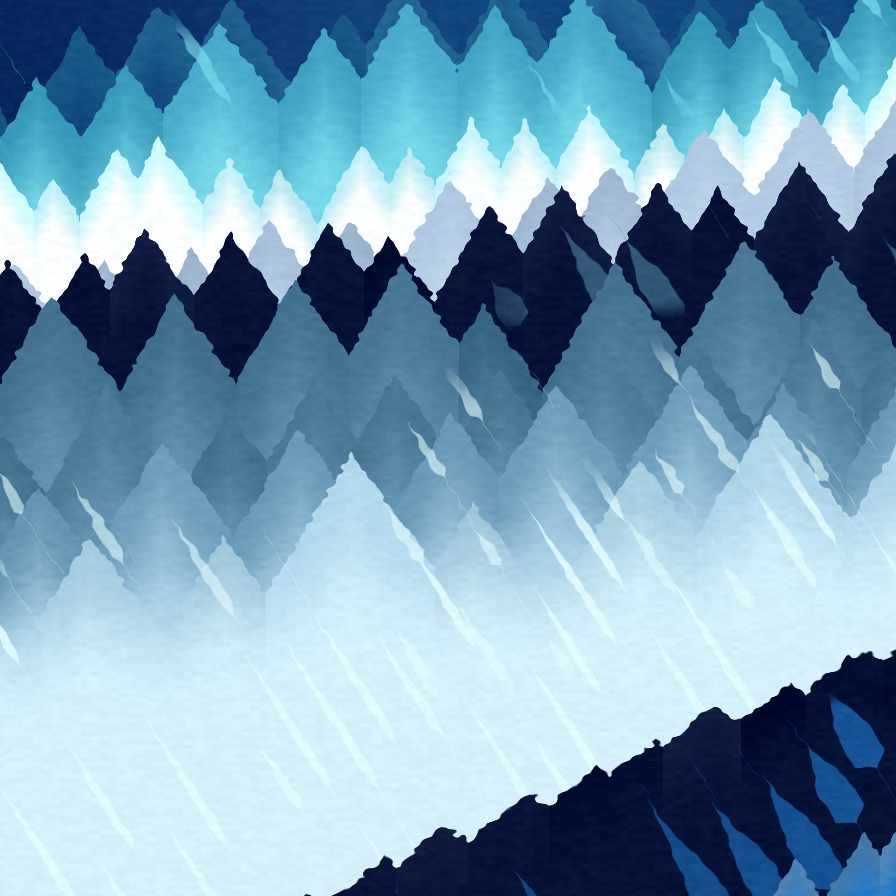
A WebGL 1 fragment shader for this background:

```glsl
precision highp float;
// Layered watercolour mountain ridges in ice blue, crossed by slanting brush streaks.
uniform vec2 u_resolution;

float hash(vec2 p) {
  return fract(sin(dot(p, vec2(127.1, 311.7))) * 43758.5453);
}

float noise(vec2 p) {
  vec2 cell = floor(p);
  vec2 f = fract(p);
  f = f * f * (3.0 - 2.0 * f);
  float low = mix(hash(cell), hash(cell + vec2(1.0, 0.0)), f.x);
  float high = mix(hash(cell + vec2(0.0, 1.0)), hash(cell + 1.0), f.x);
  return mix(low, high, f.y);
}

// Highest peak over x: returns its height and a random tone.
// line = height and tilt; shape = spacing, phase, steepness
vec2 ridge(float x, vec2 line, vec3 shape, float jitter, float seed) {
  vec2 best = vec2(-9.0, 0.0);
  float home = floor((x - shape.y) / shape.x + 0.5);
  for (int i = -2; i <= 2; i++) {
    float id = home + float(i);
    float tone = hash(vec2(id, seed)) - 0.5;
    float shift = hash(vec2(id, seed + 7.3)) - 0.5;
    float center = shape.y + (id + 0.4 * shift) * shape.x;
    float dx = x - center;
    float side = dx > 0.0 ? 0.9 : 1.1;
    float h = line.x + line.y * center + jitter * tone - shape.z * side * abs(dx);
    if (h > best.x) best = vec2(h, tone);
  }
  return best;
}

// Paints everything under a ridge, fading from crest to foot colour.
vec3 paintRidge(vec3 under, vec2 p, vec2 line, vec3 shape, float jitter,
                float seed, vec3 crest, vec3 foot, float fade) {
  vec2 peak = ridge(p.x, line, shape, jitter, seed);
  float rough = 0.012 * (noise(p * vec2(110.0, 150.0) + seed) - 0.5);
  float depth = peak.x - p.y + rough;
  float t = smoothstep(0.0, fade, depth);
  vec3 paint = mix(crest, foot, t) + 0.09 * peak.y * (1.0 - t);
  float aa = 1.0 / u_resolution.y;
  return mix(under, paint, smoothstep(-aa, aa, depth));
}

// Tapered strokes falling to the right; size = spacing across and along.
float streaks(vec2 p, vec2 size, float width, float amount, float seed) {
  vec2 q = vec2(dot(p, vec2(0.84, 0.54)), dot(p, vec2(0.54, -0.84)));
  float column = floor(q.x / size.x);
  float along = q.y / size.y + hash(vec2(column, seed));
  float pick = hash(vec2(column, floor(along) + seed));
  float v = fract(along) / (0.35 + 0.6 * hash(vec2(pick, seed)));
  float u = fract(q.x / size.x) - 0.5 + 0.3 * (pick - 0.5);
  u += 0.08 * (noise(p * 90.0) - 0.5);
  float halfWidth = width * smoothstep(0.0, 0.6, v) * (1.0 - smoothstep(0.85, 1.0, v));
  float aa = 1.0 / (u_resolution.y * size.x);
  return step(pick, amount) * smoothstep(-aa, aa, halfWidth - abs(u));
}

float band(float y, float low, float high, float soft) {
  return smoothstep(low - soft, low + soft, y) * (1.0 - smoothstep(high - soft, high + soft, y));
}

void main() {
  vec2 p = gl_FragCoord.xy / u_resolution;
  vec3 navy = vec3(0.02, 0.07, 0.21);
  vec3 deepBlue = vec3(0.07, 0.27, 0.49);
  vec3 teal = vec3(0.24, 0.63, 0.75);
  vec3 cyan = vec3(0.46, 0.85, 0.92);
  vec3 snow = vec3(0.99, 1.0, 1.0);
  vec3 slate = vec3(0.25, 0.43, 0.56);
  vec3 steel = vec3(0.39, 0.58, 0.70);
  vec3 mist = vec3(0.62, 0.78, 0.87);
  vec3 ice = vec3(0.83, 0.945, 0.985);

  // Dark sky, cyan hills and the snow band
  vec3 color = mix(vec3(0.03, 0.15, 0.36), deepBlue, smoothstep(0.0, 0.5, p.x));
  color = paintRidge(color, p, vec2(0.98, 0.06), vec3(0.1, 0.07, 1.6), 0.06, 1.0,
                     vec3(0.11, 0.37, 0.55), deepBlue, 0.12);
  color = paintRidge(color, p, vec2(0.925, 0.11), vec3(0.105, 0.03, 1.5), 0.05, 2.0, teal, cyan, 0.17);
  float upper = p.y - 0.1 * p.x;
  color = mix(color, cyan, 0.75 * streaks(p, vec2(0.06, 0.2), 0.1, 0.4, 3.0) * band(upper, 0.81, 0.95, 0.03));
  color = paintRidge(color, p, vec2(0.805, 0.115), vec3(0.068, 0.05, 1.7), 0.06, 4.0,
                     vec3(0.76, 0.95, 0.98), snow, 0.06);

  // Hazy summits and the navy range
  color = paintRidge(color, p, vec2(0.695, 0.19), vec3(0.1, 0.0, 1.5), 0.03, 5.0,
                     vec3(0.65, 0.75, 0.85), vec3(0.76, 0.85, 0.92), 0.15);
  color = paintRidge(color, p, vec2(0.71, 0.105), vec3(0.091, 0.085, 1.6), 0.04, 6.0, navy, navy, 0.1);
  float wash = streaks(p, vec2(0.05, 0.18), 0.32, 0.55, 7.0);
  color = mix(color, slate, 0.75 * wash * band(upper, 0.58, 0.685, 0.015) * smoothstep(0.45, 0.65, p.x));

  // Slate to pale ranges, lighter toward the valley
  color = paintRidge(color, p, vec2(0.66, 0.055), vec3(0.125, 0.06, 1.6), 0.07, 8.0, slate, steel, 0.22);
  color = paintRidge(color, p, vec2(0.555, 0.1), vec3(0.11, 0.02, 1.6), 0.09, 9.0,
                     vec3(0.30, 0.48, 0.60), steel, 0.16);
  color = paintRidge(color, p, vec2(0.45, 0.145), vec3(0.14, 0.06, 1.5), 0.08, 10.0, steel, mist, 0.18);
  color = paintRidge(color, p, vec2(0.405, 0.13), vec3(0.157, 0.07, 1.5), 0.1, 11.0,
                     vec3(0.66, 0.81, 0.89), ice, 0.22);
  color = mix(color, ice, 1.0 - smoothstep(0.18, 0.36, p.y - 0.12 * p.x));

  // Falling bright strokes
  float lower = p.y - 0.14 * p.x;
  float rain = streaks(p, vec2(0.044, 0.24), 0.11, 0.65, 12.0) * band(lower, -0.2, 0.36, 0.05);
  rain = max(rain, 0.7 * streaks(p, vec2(0.07, 0.14), 0.09, 0.45, 13.0) * band(lower, 0.15, 0.5, 0.03));
  color = mix(color, vec3(0.89, 0.99, 1.0), 0.85 * rain);

  // Dark slope in the lower right corner with blue strokes
  color = paintRidge(color, p, vec2(-0.15, 0.446), vec3(0.078, 0.03, 0.7), 0.015, 14.0, navy, navy, 0.1);
  float slope = 0.446 * p.x - 0.185 - p.y;
  float inside = smoothstep(0.0, 0.02, slope);
  float blueStroke = streaks(p, vec2(0.058, 0.27), 0.33, 0.8, 15.0);
  color = mix(color, mix(deepBlue, vec3(0.09, 0.36, 0.64), p.x * p.x), 0.9 * blueStroke * inside);
  color = paintRidge(color, p, vec2(-0.47, 0.57), vec3(0.065, 0.05, 1.5), 0.04, 16.0,
                     vec3(0.29, 0.50, 0.68), vec3(0.12, 0.47, 0.80), 0.08);

  // Paper grain
  float grain = noise(p * vec2(95.0, 210.0)) + 0.5 * noise(p * 330.0) - 0.75;
  gl_FragColor = vec4(clamp(color + 0.035 * grain, 0.0, 1.0), 1.0);
}
```
